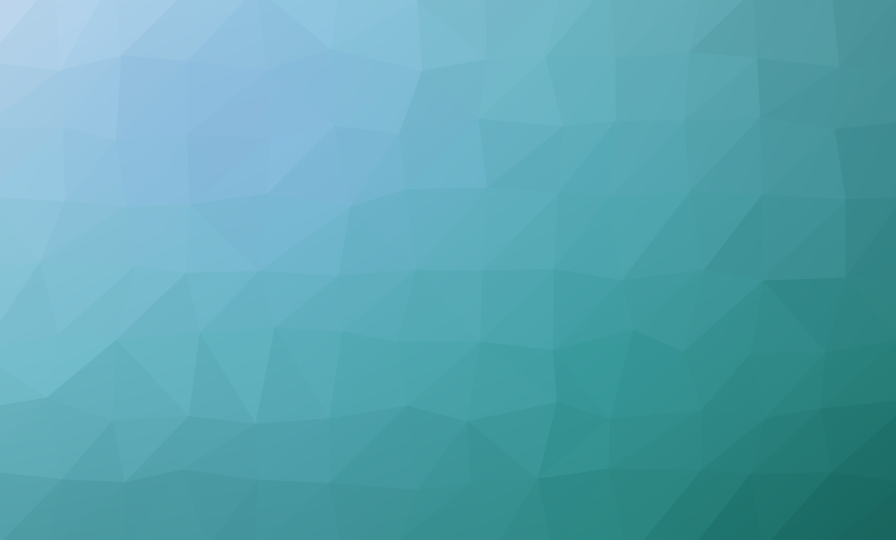
This background is drawn by a Shadertoy shader. Its source:

```glsl
// Low-poly backdrop: a jittered grid is cut into triangles along the shorter
// diagonal of each cell. Every facet takes its tint from a smooth colour field,
// running from pale blue at the upper left to deep green at the lower right.

const vec2 CELLS = vec2(12.6, 7.67);        // grid cells across and down
const vec2 GRID_OFFSET = vec2(0.74, 0.83);  // first inner vertex, in cells
const vec2 JITTER = vec2(0.40, 0.38);       // total vertex wander, in cells
const float FLATNESS = 0.72;                // 1 = flat facets, 0 = smooth field
const float FACET_CONTRAST = 0.022;         // random shade between facets
const float DIAGONAL_BIAS = 1.14;           // favours rising diagonals

// Colour field: four rows, each with four stops from left to right
const vec3 TOP[4] = vec3[4](vec3(0.75, 0.84, 0.93), vec3(0.57, 0.78, 0.88),
                            vec3(0.43, 0.71, 0.76), vec3(0.29, 0.57, 0.60));
const vec3 UPPER[4] = vec3[4](vec3(0.60, 0.79, 0.88), vec3(0.47, 0.72, 0.83),
                              vec3(0.34, 0.67, 0.72), vec3(0.23, 0.54, 0.56));
const vec3 LOWER[4] = vec3[4](vec3(0.46, 0.74, 0.80), vec3(0.35, 0.68, 0.73),
                              vec3(0.23, 0.61, 0.62), vec3(0.15, 0.49, 0.47));
const vec3 BOTTOM[4] = vec3[4](vec3(0.29, 0.60, 0.63), vec3(0.25, 0.57, 0.60),
                               vec3(0.16, 0.52, 0.50), vec3(0.08, 0.38, 0.35));
const vec3 PERIWINKLE = vec3(0.54, 0.72, 0.87);
const vec2 GLOW_CENTER = vec2(0.25, 0.22);
const vec2 GLOW_SIZE = vec2(0.17, 0.17);

vec2 hash2(vec2 p) {
    vec3 q = fract(p.xyx * vec3(0.1031, 0.1030, 0.0973));
    q += dot(q, q.yzx + 33.33);
    return fract((q.xx + q.yz) * q.zy);
}

vec3 rowColor(vec3 stops[4], float x) {
    float s = clamp(x, 0.0, 1.0) * 3.0;
    int i = min(int(s), 2);
    return mix(stops[i], stops[i + 1], s - float(i));
}

// Smooth colour at a place in the canvas, measured from the upper left
vec3 fieldColor(vec2 uv) {
    float y = clamp(uv.y, 0.0, 1.0) * 3.0;
    vec3 color = mix(rowColor(TOP, uv.x), rowColor(UPPER, uv.x), min(y, 1.0));
    color = mix(color, rowColor(LOWER, uv.x), clamp(y - 1.0, 0.0, 1.0));
    color = mix(color, rowColor(BOTTOM, uv.x), clamp(y - 2.0, 0.0, 1.0));
    vec2 d = (uv - GLOW_CENTER) / GLOW_SIZE;
    return mix(color, PERIWINKLE, 0.65 * exp(-dot(d, d)));
}

vec2 gridVertex(vec2 id) {
    return id + (hash2(id + 17.0) - 0.5) * JITTER;
}

// Signed distance to the line ab, positive on the inner side
float edgeDistance(vec2 p, vec2 a, vec2 b) {
    vec2 e = b - a, q = p - a;
    return (e.x * q.y - e.y * q.x) / length(e);
}

// Adds one facet: rgb weighted by coverage, coverage in alpha
void addFacet(inout vec4 sum, vec2 p, vec2 a, vec2 b, vec2 c, float pixel) {
    float inside = min(edgeDistance(p, a, b),
                   min(edgeDistance(p, b, c), edgeDistance(p, c, a)));
    float coverage = clamp(inside / pixel + 0.5, 0.0, 1.0);
    if (coverage <= 0.0) return;
    vec2 center = (a + b + c) / 3.0;
    vec2 samplePoint = (mix(p, center, FLATNESS) + GRID_OFFSET) / CELLS;
    float shade = (hash2(center * 31.0 + 90.0).x - 0.5) * FACET_CONTRAST;
    sum += vec4(fieldColor(samplePoint) + shade, 1.0) * coverage;
}

void mainImage(out vec4 fragColor, in vec2 fragCoord) {
    vec2 uv = fragCoord / iResolution.xy;
    uv.y = 1.0 - uv.y;
    vec2 p = uv * CELLS - GRID_OFFSET;
    float pixel = CELLS.y / iResolution.y;
    vec2 base = floor(p);
    vec4 sum = vec4(0.0);

    // Jitter can push a facet into the neighbouring cell
    for (int j = -1; j <= 1; j++)
    for (int i = -1; i <= 1; i++) {
        vec2 id = base + vec2(i, j);
        vec2 a = gridVertex(id);
        vec2 b = gridVertex(id + vec2(1, 0));
        vec2 c = gridVertex(id + vec2(1, 1));
        vec2 d = gridVertex(id + vec2(0, 1));
        if (distance(b, d) < distance(a, c) * DIAGONAL_BIAS) {
            addFacet(sum, p, a, b, d, pixel);
            addFacet(sum, p, b, c, d, pixel);
        } else {
            addFacet(sum, p, a, b, c, pixel);
            addFacet(sum, p, a, c, d, pixel);
        }
    }
    fragColor = vec4(sum.rgb / max(sum.a, 0.001), 1.0);
}
```
